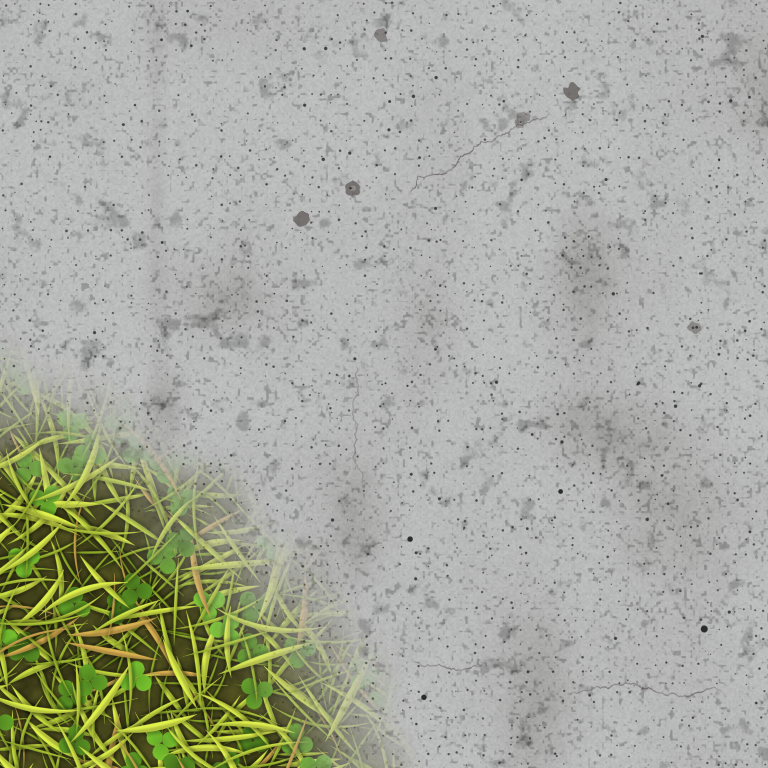
Write a WebGL 1 fragment shader that draws this texture.

```glsl
precision highp float;
// Weathered grey concrete with stains, pores, bolt marks and cracks, fading
// at the lower left into grass. Concrete is layered value noise; the grass
// is jittered cells of curved blades over three-lobed leaves.
uniform vec2 u_resolution;
const vec3 CONCRETE = vec3(0.735, 0.737, 0.738);
const vec3 STAIN = vec3(0.5, 0.5, 0.48);
const vec3 MARK = vec3(0.37, 0.35, 0.34);
const vec3 PORE = vec3(0.17, 0.17, 0.18);
const vec3 SOIL = vec3(0.25, 0.25, 0.1);
const vec3 BLADE_DARK = vec3(0.42, 0.55, 0.1);
const vec3 BLADE_LIGHT = vec3(0.8, 0.86, 0.27);
const vec3 BLADE_DRY = vec3(0.78, 0.58, 0.3);
const vec3 CLOVER = vec3(0.38, 0.62, 0.15);
const float GRASS_FULL = 0.33;  // corner distance where grass is opaque
const float GRASS_END = 0.575;  // corner distance where it vanishes
float px;  // edge softness in canvas units

float hash(vec2 p) {
  vec3 q = fract(p.xyx * 0.1031);
  q += dot(q, q.yzx + 33.33);
  return fract((q.x + q.y) * q.z);
}
vec2 hash2(vec2 p) { return vec2(hash(p), hash(p + 71.7)); }
float noise(vec2 p) {
  vec2 i = floor(p), f = fract(p);
  f = f * f * (3.0 - 2.0 * f);
  return mix(mix(hash(i), hash(i + vec2(1, 0)), f.x),
             mix(hash(i + vec2(0, 1)), hash(i + 1.0), f.x), f.y);
}
float fbm(vec2 p) {
  float sum = 0.0, amp = 0.5;
  for (int i = 0; i < 5; i++) {
    sum += amp * noise(p);
    p = p * 2.03 + 17.3;
    amp *= 0.5;
  }
  return sum;
}
float fill(float d, float soft) { return 1.0 - smoothstep(-soft, soft, d); }
float spot(vec2 p, float x, float y, float r) { return fill(length(p - vec2(x, y)) - r, px); }
// Soft elliptical stain
float blot(vec2 p, float x, float y, float w, float h) {
  vec2 q = (p - vec2(x, y)) / vec2(w, h);
  return exp(-dot(q, q));
}
// Wandering hairline from a to b
float crack(vec2 p, vec2 a, vec2 b) {
  float len = length(b - a);
  vec2 dir = (b - a) / len, q = p - a;
  float t = dot(q, dir), d = dot(q, vec2(-dir.y, dir.x));
  d += (fbm(vec2(t * 32.0, a.x * 90.0)) - 0.48) * 0.036;
  float ends = smoothstep(0.0, 0.02, t) * smoothstep(0.0, 0.02, len - t);
  return fill(abs(d) - 0.0009, px) * ends * (0.4 + 0.6 * noise(p * 70.0));
}
// One scattered pore per occupied cell
float pores(vec2 p, float cells, float size) {
  vec2 g = p * cells, id = floor(g);
  float d = length(fract(g) - 0.25 - 0.5 * hash2(id + cells));
  return step(hash(id + 9.1), 0.2) * fill(d - size * (0.4 + 0.6 * hash(id + 5.3)), px * cells);
}
vec3 concrete(vec2 p) {
  float stain = 0.75 * blot(p, 0.765, 0.635, 0.045, 0.07) + 0.65 * blot(p, 0.785, 0.44, 0.075, 0.045)
    + 0.45 * blot(p, 0.87, 0.34, 0.08, 0.1) + 0.6 * blot(p, 0.465, 0.32, 0.035, 0.08)
    + 0.5 * blot(p, 0.29, 0.61, 0.06, 0.04) + 0.55 * blot(p, 0.7, 0.1, 0.045, 0.11)
    + 0.6 * blot(p, 0.215, 0.47, 0.022, 0.05) + 0.5 * blot(p, 0.99, 0.88, 0.045, 0.07)
    + 0.35 * blot(p, 0.56, 0.58, 0.03, 0.06) + 0.32 * blot(p, 0.203, 0.79, 0.013, 0.28);
  float rough = fbm(p * 38.0 + 4.0);
  float wear = stain * (0.25 + 1.3 * rough) + 0.5 * (fbm(p * vec2(9, 6)) - 0.42);
  vec3 col = mix(CONCRETE, STAIN, clamp(wear * 0.62, 0.0, 0.8));
  // Fine speckle, thicker where worn
  float grain = mix(noise(p * 270.0), noise(p * 135.0 + 8.0), 0.35);
  col -= 0.15 * smoothstep(0.6 - 0.12 * wear, 0.88, grain) + 0.13 * smoothstep(0.63, 0.78, rough);
  col += (noise(p * 400.0) - 0.5) * 0.05;
  // Cracks, bolt marks, pores
  float marks = crack(p, vec2(0.525, 0.75), vec2(0.72, 0.855))
    + crack(p, vec2(0.53, 0.135), vec2(0.63, 0.13)) + crack(p, vec2(0.735, 0.105), vec2(0.95, 0.093))
    + 0.7 * crack(p, vec2(0.465, 0.53), vec2(0.465, 0.36));
  vec2 w = p + (vec2(noise(p * 150.0), noise(p * 150.0 + 50.0)) - 0.5) * 0.006;
  marks += spot(w, 0.393, 0.715, 0.01) + spot(w, 0.459, 0.754, 0.01) - 0.4 * spot(w, 0.459, 0.754, 0.004)
    + spot(w, 0.745, 0.881, 0.01) + 0.6 * spot(w, 0.68, 0.846, 0.01)
    + 0.8 * spot(w, 0.497, 0.953, 0.008) + 0.7 * spot(w, 0.904, 0.573, 0.008);
  col = mix(col, MARK, min(marks, 1.0) * 0.75);
  float holes = 0.75 * pores(p, 85.0, 0.14) + 0.85 * pores(p + 0.37, 27.0, 0.06)
    + spot(p, 0.534, 0.298, 0.0035) + spot(p, 0.552, 0.092, 0.0035)
    + spot(p, 0.917, 0.181, 0.0045) + spot(p, 0.73, 0.36, 0.003);
  return mix(col, PORE, min(holes, 1.0));
}
// Lays one sheet of curved, tapered blades over col
vec3 blades(vec3 col, vec2 p, float cells, float seed) {
  vec2 g = p * cells + seed * 3.7;
  for (int k = 0; k < 9; k++) {
    float n = float(k), row = floor((n + 0.5) / 3.0);
    vec2 id = floor(g) + vec2(n - 3.0 * row, row) - 1.0;
    vec2 rnd = hash2(id + seed * 13.0), look = hash2(id + seed * 29.0), q = g - id - rnd;
    float a = look.x * 2.9 - 0.3, c = cos(a), s = sin(a);
    q = vec2(q.x * c + q.y * s, q.y * c - q.x * s);
    float t = q.x / (0.6 + 0.35 * rnd.y), taper = max(1.0 - t * t, 0.0);
    q.y += (rnd.x - 0.5) * 0.5 * q.x * q.x;
    float d = abs(q.y) - (0.022 + 0.05 * look.y * look.y) * taper;
    col *= 1.0 - 0.28 * taper * (1.0 - smoothstep(0.0, 0.1, d));
    vec3 tint = mix(BLADE_DARK, BLADE_LIGHT, clamp(0.06 * seed + 0.7 * look.y + 0.25 * t, 0.0, 1.0));
    tint = mix(tint, BLADE_DRY, step(0.91, hash(id + seed + 40.0)) * 0.8);
    tint *= 0.88 + 0.22 * smoothstep(-0.03, 0.03, q.y);
    col = mix(col, tint, step(abs(t), 1.0) * fill(d, px * cells));
  }
  return col;
}
vec3 clover(vec3 col, vec2 p, float seed) {
  vec2 g = p * 17.0 + seed, id = floor(g), q = fract(g) - 0.42 - 0.16 * hash2(id);
  float a = mod(atan(q.y, q.x) + 6.28 * hash(id + 6.0), 2.0944) - 1.0472, r = length(q);
  float d = length(r * vec2(cos(a), sin(a)) - vec2(0.2, 0)) - 0.18;
  vec3 tint = CLOVER * (0.7 + 0.4 * hash(id + 8.0) + 0.5 * r);
  return mix(col, tint, step(hash(id + 2.0), 0.45) * fill(d, px * 17.0));
}
void main() {
  vec2 p = gl_FragCoord.xy / u_resolution;
  px = 0.75 / min(u_resolution.x, u_resolution.y);
  vec3 turf = SOIL * (0.6 + 0.9 * fbm(p * 40.0));
  // Rounded diagonal falloff from the corner
  float reach = pow(pow(p.x, 1.5) + pow(p.y, 1.5), 0.667) + (fbm(p * 14.0) - 0.48) * 0.08;
  float cover = 1.0 - smoothstep(GRASS_FULL, GRASS_END, reach);
  for (int i = 0; i < 8; i++) {
    if (cover <= 0.0) break;
    float layer = float(i);
    turf = blades(turf, p, 17.0 - layer * 0.6, layer + 1.0);
    if (i == 3 || i == 5) turf = clover(turf, p, layer * 5.3);
  }
  gl_FragColor = vec4(mix(concrete(p), turf, cover), 1.0);
}
```
